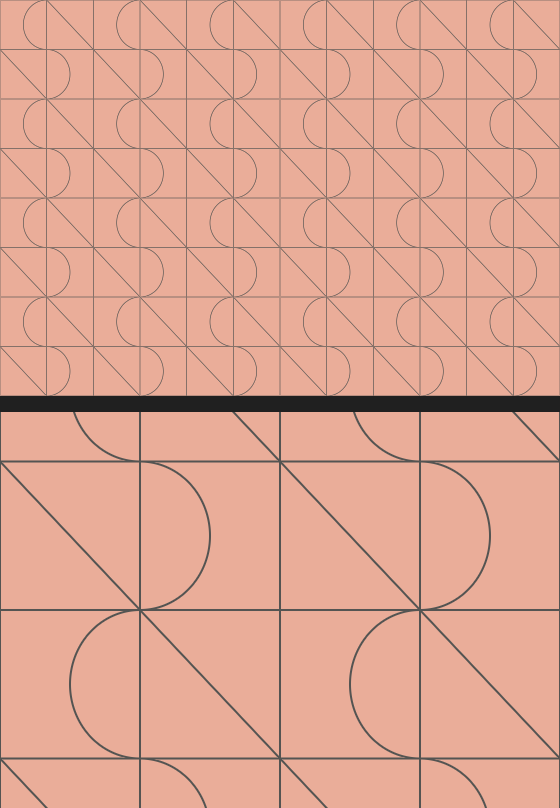
Top: the whole. Bottom: its middle third, enlarged.
Write a WebGL 1 fragment shader that draws this pattern.

```glsl
precision highp float;
// Thin dark line grid with continuous diagonals and alternating half rounds on pink.

uniform vec2 u_resolution;

// Share of one pixel covered by a stroke; both arguments in pixels.
float strokeCoverage(float dist, float halfWidth) {
  return clamp(min(dist + 0.5, halfWidth) - max(dist - 0.5, -halfWidth), 0.0, 1.0);
}

// Distance to the cell borders.
float gridDistance(vec2 p, vec2 cellSize) {
  vec2 d = abs(fract(p + 0.5) - 0.5) * cellSize;
  return min(d.x, d.y);
}

// Distance to the falling diagonals, which cross every second cell.
float diagonalDistance(vec2 p, vec2 cellSize) {
  float offset = mod(p.x - p.y, 2.0) - 1.0;
  return abs(offset) / length(1.0 / cellSize);
}

// Distance to the half rounds, bulging left on even rows and right on odd rows.
float halfRoundDistance(vec2 p, vec2 cellSize) {
  float side = mod(floor(p.y), 2.0) * 2.0 - 1.0;
  vec2 q = vec2((mod(p.x, 2.0) - 1.0) * side, fract(p.y) - 0.5);
  float radius = max(length(q), 0.001);
  float slope = max(length(q / (radius * cellSize)), 0.001);
  float dist = abs(radius - 0.5) / slope;
  return q.x > 0.0 ? dist : 1.0;
}

void main() {
  // Twelve by eight cells, rows counted from the top; lengths in canvas widths.
  vec2 uv = gl_FragCoord.xy / u_resolution;
  vec2 p = vec2(uv.x, 1.0 - uv.y) * vec2(12.0, 8.0);
  vec2 cellSize = vec2(1.0, u_resolution.y / u_resolution.x) / vec2(12.0, 8.0);

  float dist = gridDistance(p, cellSize);
  dist = min(dist, diagonalDistance(p, cellSize));
  dist = min(dist, halfRoundDistance(p, cellSize));

  // Strokes over the flat ground.
  float ink = strokeCoverage(dist * u_resolution.x, 0.0006 * u_resolution.x);
  vec3 color = mix(vec3(0.918, 0.678, 0.600), vec3(0.33, 0.33, 0.32), ink);
  gl_FragColor = vec4(color, 1.0);
}
```
